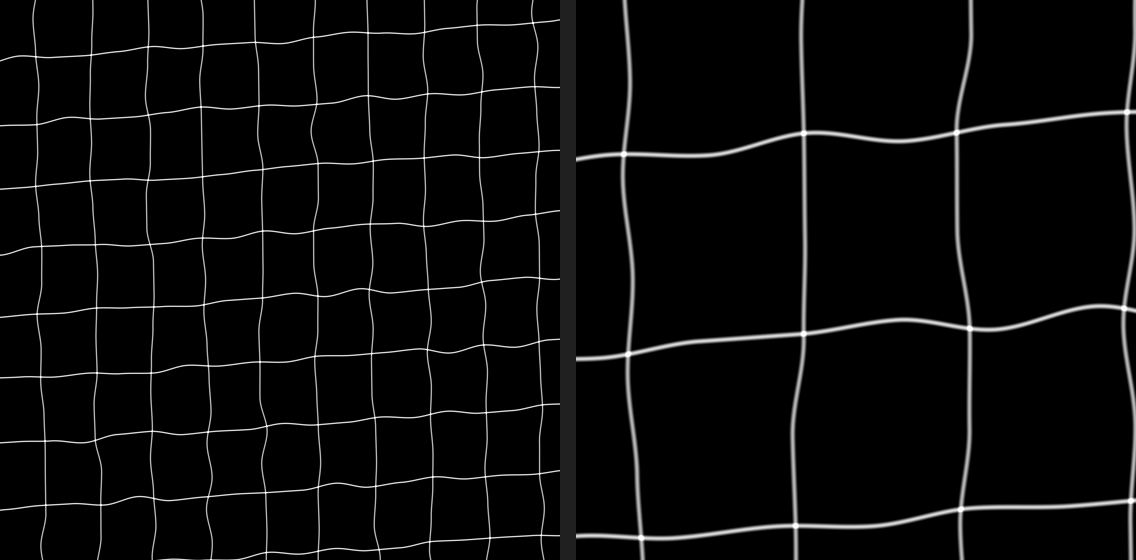
Left: the whole. Right: its middle third, enlarged.
Give the GLSL for this pattern, as a Shadertoy shader.

```glsl
#define SPACING vec2(0.0990, 0.1147)   // gap between uprights, between rows
#define ORIGIN vec2(0.0624, 0.8932)    // first upright at the top, first row at the left
#define LEAN 0.0165                    // sideways drift of the uprights
#define RISE 0.069                     // climb of the rows
#define HALF_WIDTH 0.0024
#define WOBBLE 0.0062
#define WOBBLE_RATE 17.0
#define UPRIGHT_GREY 0.72
#define ROW_GREY 0.86

float hash(vec2 p) {
    vec3 q = fract(p.xyx * 0.1031);
    q += dot(q, q.yzx + 33.33);
    return fract((q.x + q.y) * q.z);
}

// Smooth noise along one line, in -1..1
float lineNoise(float t, float seed) {
    float knot = floor(t);
    float blend = smoothstep(0.0, 1.0, t - knot);
    return mix(hash(vec2(knot, seed)), hash(vec2(knot + 1.0, seed)), blend) * 2.0 - 1.0;
}

// Coverage of a family of wavering parallel lines
float wavyLines(float along, float across, float spacing, float family) {
    float id = round(across / spacing);
    float seed = id * 7.0 + family;
    float phase = hash(vec2(seed, family));
    float offset = WOBBLE * lineNoise(along * WOBBLE_RATE + phase, seed);
    float dist = abs(across - id * spacing - offset);
    float soft = max(HALF_WIDTH, 1.2 / iResolution.y);
    return 1.0 - smoothstep(0.0, soft, dist);
}

void mainImage(out vec4 fragColor, in vec2 fragCoord) {
    vec2 uv = fragCoord / iResolution.y;

    // Shear each axis so the grid tilts slightly
    float acrossUprights = uv.x - ORIGIN.x - LEAN * (1.0 - uv.y);
    float acrossRows = uv.y - ORIGIN.y - RISE * uv.x;

    float uprights = wavyLines(uv.y, acrossUprights, SPACING.x, 113.0);
    float rows = wavyLines(uv.x, acrossRows, SPACING.y, 271.0);

    // Lines add up, so crossings are brightest
    float grey = min(uprights * UPRIGHT_GREY + rows * ROW_GREY, 1.0);
    fragColor = vec4(vec3(grey), 1.0);
}
```
